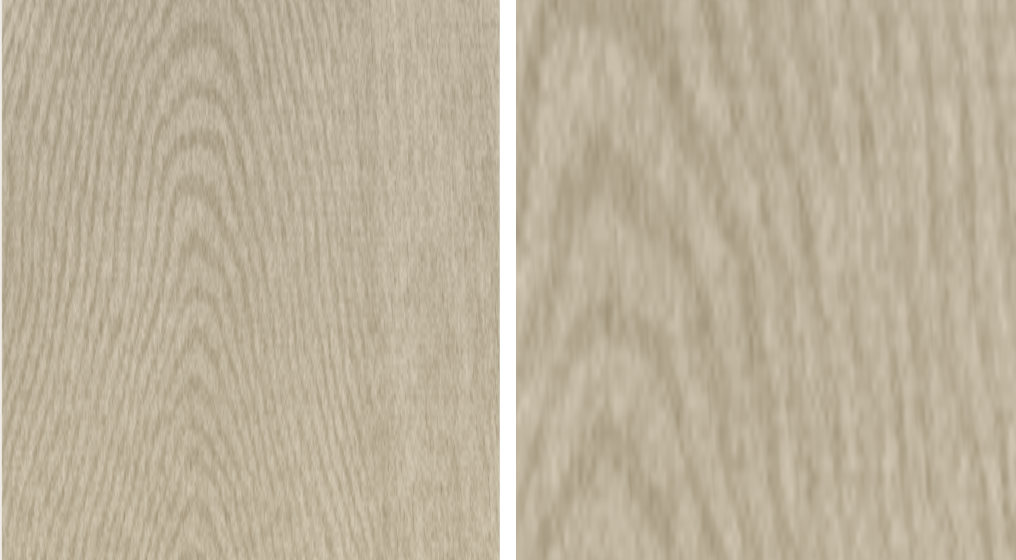
Left: the whole. Right: its middle third, enlarged.
This texture is drawn by a Shadertoy shader. Its source:

```glsl
float hash(vec2 p) {
    return fract(sin(dot(p, vec2(127.1, 311.7))) * 43758.5453);
}

float noise(vec2 p) {
    vec2 i = floor(p), f = fract(p);
    f = f * f * (3.0 - 2.0 * f);
    return mix(mix(hash(i), hash(i + vec2(1, 0)), f.x),
               mix(hash(i + vec2(0, 1)), hash(i + vec2(1, 1)), f.x), f.y);
}

// Noise centred on zero, range -1 to 1
float wobble(vec2 p) {
    return 2.0 * noise(p) - 1.0;
}

// Growth rings cut into nested arches, pointed below and round above
float archRings(vec2 p) {
    float axis = 0.35 + 0.012 * wobble(vec2(3.0, p.y * 4.0));
    float across = p.x - axis;
    float roundness = mix(0.03, 0.10, smoothstep(0.3, 0.95, p.y));
    float slope = across > 0.0 ? mix(2.2, 4.2, smoothstep(0.02, 0.2, across)) : 4.4;
    float height = p.y + slope * (length(vec2(across, roundness)) - roundness);
    height += 0.035 * wobble(p * vec2(9.0, 4.0));
    height += 0.020 * wobble(p * vec2(28.0, 8.0) + 7.0);
    height += 0.010 * wobble(p * vec2(120.0, 16.0) + 19.0);
    float ring = sin(6.2832 * height / 0.086 + 1.4 * wobble(vec2(height * 7.0, 2.0)));
    float strength = 0.55 + 0.45 * noise(p * vec2(8.0, 4.0) + 31.0);
    return strength * (0.25 - 1.25 * smoothstep(-0.2, 0.95, -ring) + 0.35 * ring);
}

// Straight, slightly leaning streaks of the plain side
float straightGrain(vec2 p) {
    float u = p.x + 0.07 * p.y + 0.006 * wobble(p * vec2(4.0, 3.0));
    return 0.65 * wobble(vec2(u * 80.0, p.y * 2.5))
         + 0.65 * wobble(vec2(u * 160.0, p.y * 6.0) + 11.0)
         + 0.45 * wobble(vec2(u * 22.0, p.y * 0.8) + 5.0);
}

void mainImage(out vec4 fragColor, in vec2 fragCoord) {
    vec2 p = fragCoord / iResolution.y;
    float lean = p.x + 0.06 * p.y;
    float side = smoothstep(0.62, 0.72, lean + 0.02 * wobble(vec2(1.0, p.y * 5.0)));

    // Large figure
    float tone = 0.2 + mix(0.95 * archRings(p), 0.7 * straightGrain(p), side);
    tone += 0.22 * straightGrain(p + 2.7) * (1.0 - side);
    tone += 0.45 * wobble(p * vec2(5.0, 2.0) + 43.0);
    tone += 0.25 * wobble(p * vec2(2.2, 1.6) + 71.0);
    tone -= 0.7 * exp(-pow((lean - 0.69) / 0.022, 2.0)) * noise(vec2(lean * 90.0, p.y * 3.0));

    // Short fibres, fanning slightly away from the arch axis
    vec2 q = vec2(p.x + 0.08 * (p.x - 0.36) * p.y, p.y);
    tone += 0.75 * wobble(q * vec2(235.0, 40.0));
    tone += 0.20 * wobble(q * vec2(120.0, 17.0) + 61.0);
    tone += 0.85 * wobble(q * vec2(370.0, 110.0) + 17.0);

    // Dark pores, denser on the plain side
    float pore = noise(vec2(lean * 260.0, p.y * 24.0) + 83.0);
    tone -= mix(0.7, 1.3, side) * smoothstep(0.74, 0.92, pore);

    // Cooler toward the top, warmer toward the bottom
    vec3 wood = vec3(0.732, 0.689, 0.601) + tone * vec3(0.039, 0.041, 0.045);
    wood += (p.y - 0.5) * vec3(-0.018, -0.012, -0.002);

    // Pale board edges
    float width = iResolution.x / iResolution.y;
    float edge = 1.0 - smoothstep(0.002, 0.005, p.x);
    edge += 0.35 * smoothstep(width - 0.003, width - 0.001, p.x);
    fragColor = vec4(mix(wood, vec3(0.94, 0.93, 0.91), edge), 1.0);
}
```
